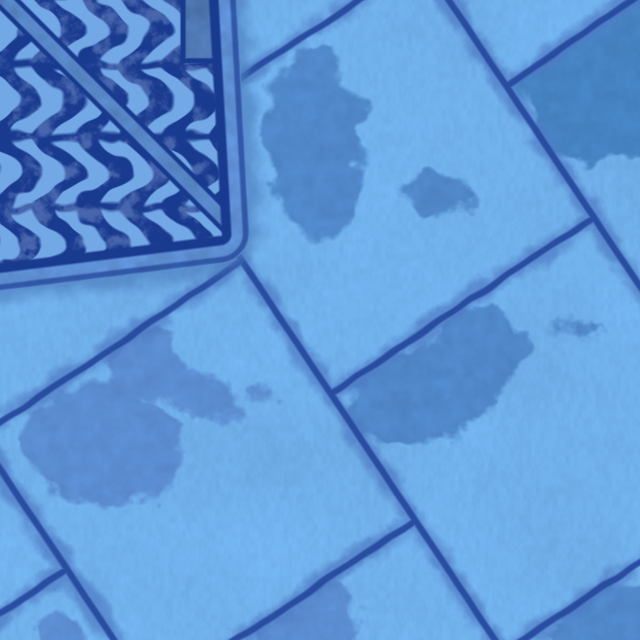
This texture is drawn by a Shadertoy shader. Its source:

```glsl
float hash(vec2 p) {
    vec3 h = fract(vec3(p.xyx) * 0.1031);
    h += dot(h, h.yzx + 33.33);
    return fract((h.x + h.y) * h.z);
}

float noise(vec2 p) {
    vec2 i = floor(p), f = fract(p);
    f = f * f * (3.0 - 2.0 * f);
    return mix(mix(hash(i), hash(i + vec2(1, 0)), f.x),
               mix(hash(i + vec2(0, 1)), hash(i + vec2(1, 1)), f.x), f.y);
}

float fbm(vec2 p) {
    float sum = 0.0, amp = 0.53;
    for (int i = 0; i < 4; i++) {
        sum += amp * noise(p);
        p = mat2(1.6, 1.2, -1.2, 1.6) * p + 7.3;
        amp *= 0.5;
    }
    return sum;
}

// Rotated running bond: every other column slides by half a slab
vec2 slabSpace(vec2 q) {
    vec2 uv = vec2(dot(q, vec2(0.832, -0.555)) - 0.0885,
                   dot(q, vec2(0.555, 0.832)) - 0.311) / vec2(0.495, 0.487);
    uv.y -= 0.49 * mod(floor(uv.x), 2.0);
    return uv;
}

// Damp patches: centre and radii, each kept inside the slab that holds its centre
const vec4 patches[12] = vec4[12](
    vec4(0.49, 0.22, 0.08, 0.14),    vec4(0.69, 0.30, 0.045, 0.028),
    vec4(0.16, 0.69, 0.125, 0.10),   vec4(0.31, 0.62, 0.11, 0.03),
    vec4(0.22, 0.58, 0.06, 0.07),    vec4(0.65, 0.62, 0.12, 0.075),
    vec4(0.755, 0.55, 0.065, 0.08),  vec4(0.95, 0.115, 0.15, 0.13),
    vec4(0.47, 0.97, 0.09, 0.08),    vec4(0.99, 0.985, 0.13, 0.08),
    vec4(0.93, 0.51, 0.04, 0.012),   vec4(0.085, 0.985, 0.04, 0.025));

float patchDistance(vec2 q, vec2 slab) {
    float d = 1.0;
    for (int i = 0; i < 12; i++) {
        vec4 s = patches[i];
        if (distance(floor(slabSpace(s.xy)), slab) < 0.5)
            d = min(d, (length((q - s.xy) / s.zw) - 1.0) * min(s.z, s.w));
    }
    return d + 0.055 * (fbm(q * 24.0) - 0.5);
}

vec3 paving(vec2 q) {
    vec2 uv = slabSpace(q + 0.003 * (noise(q * 30.0) - 0.5));
    vec2 slab = floor(uv), cell = fract(uv);

    // Pale surface with fine grain
    vec3 color = vec3(0.44, 0.69, 0.92) * (0.96 + 0.08 * fbm(q * 7.0));
    color *= 0.96 + 0.08 * fbm(q * vec2(150.0, 85.0));

    // Damp patches, changing hue from column to column
    vec3 damp = mix(vec3(0.35, 0.54, 0.81), vec3(0.26, 0.50, 0.75),
                    clamp(0.5 + 0.5 * slab.x, 0.0, 1.0));
    damp *= 0.94 + 0.12 * fbm(q * 60.0);
    color = mix(color, damp, 0.93 * smoothstep(0.006, -0.006, patchDistance(q, slab)));

    // Joints with a worn, dirty margin
    vec2 edge = min(cell, 1.0 - cell) * vec2(0.495, 0.487);
    float joint = min(edge.x, edge.y);
    float dirt = smoothstep(0.024, 0.004, joint + 0.03 * (fbm(q * 35.0) - 0.5));
    color = mix(color, vec3(0.31, 0.48, 0.77), 0.7 * dirt);
    return mix(color, vec3(0.15, 0.29, 0.62), 0.95 * smoothstep(0.0075, 0.0025, joint));
}

// Skewed corner of the cover, rounded, negative inside
float coverDistance(vec2 q) {
    vec2 d = vec2(q.x - 0.37 - 0.055 * q.y, q.y - 0.455 + 0.125 * q.x) + 0.045;
    return length(max(d, 0.0)) + min(max(d.x, d.y), 0.0) - 0.045;
}

vec3 cover(vec2 q, float d, float px) {
    vec3 ink = vec3(0.10, 0.23, 0.56);
    vec3 metal = vec3(0.34, 0.52, 0.77) * (0.9 + 0.2 * fbm(q * 50.0));
    vec2 w = q + 0.012 * (vec2(noise(q * 40.0), noise(q * 40.0 + 9.0)) - 0.5);

    // Raised chevrons pointing right
    float bend = abs(fract((w.y - 0.045) / 0.112) - 0.5) * 2.0;
    float across = abs(fract((w.x - 0.05 * smoothstep(0.05, 0.95, bend)) / 0.068) - 0.5);
    float tread = smoothstep(0.29, 0.19, across) * smoothstep(0.04, 0.16, bend);
    vec3 groove = mix(ink, vec3(0.28, 0.40, 0.68), smoothstep(0.45, 0.75, fbm(q * 45.0)));
    vec3 color = mix(groove, vec3(0.45, 0.66, 0.90), tread);

    // Blank plate beside the rim
    vec2 box = abs(q - vec2(0.312, 0.035)) - vec2(0.026, 0.06);
    float plate = max(box.x, box.y);
    color = mix(color, metal * 0.9, smoothstep(px, -px, plate));
    color = mix(color, ink, smoothstep(0.006, 0.002, abs(plate)));

    // Diagonal rib
    float rib = abs(q.x - q.y - 0.008) * 0.707;
    color = mix(color, ink, smoothstep(0.019, 0.015, rib));
    color = mix(color, metal, smoothstep(0.012, 0.008, rib));

    // Rim between two dark lines
    color = mix(color, metal * 1.08, smoothstep(-0.034 - px, -0.034 + px, d));
    color = mix(color, ink, smoothstep(0.010, 0.005, abs(d + 0.036)));
    return mix(color, ink, 0.65 * smoothstep(0.007, 0.002, abs(d + 0.006)));
}

void mainImage(out vec4 fragColor, in vec2 fragCoord) {
    float px = 1.0 / iResolution.y;
    vec2 q = vec2(fragCoord.x, iResolution.y - fragCoord.y) * px;
    float d = coverDistance(q);
    vec3 color = paving(q);
    // Grime gathered around the cover
    float grime = smoothstep(0.035, 0.0, d + 0.03 * (fbm(q * 30.0) - 0.5));
    color = mix(color, vec3(0.30, 0.49, 0.74), 0.65 * grime);
    color = mix(color, cover(q, d, px), smoothstep(px, -px, d));
    fragColor = vec4(color, 1.0);
}
```
